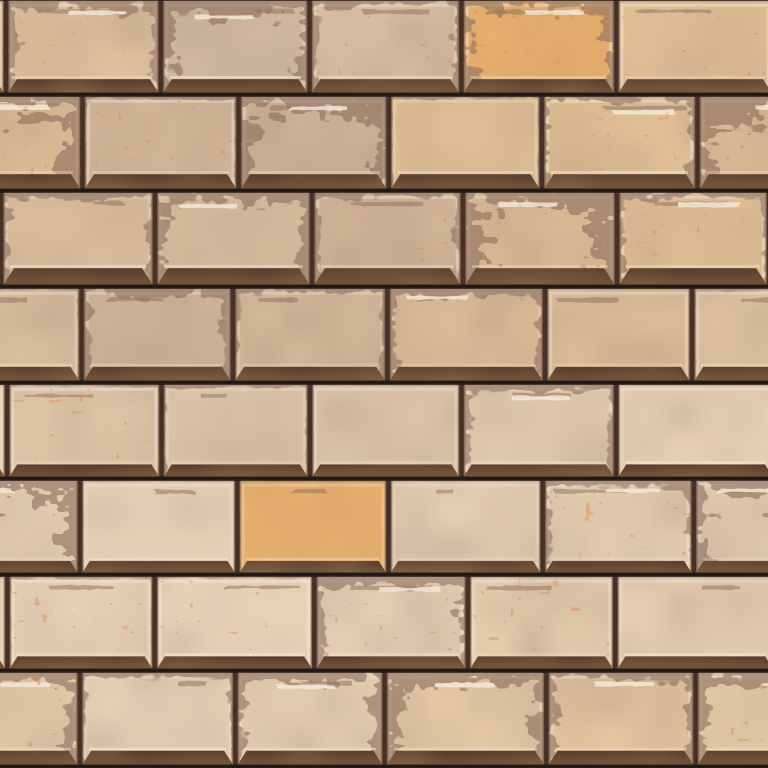
This texture is drawn by a WebGL 2 fragment shader. Its source:

```glsl
#version 300 es
precision highp float;

uniform vec2 u_resolution;
out vec4 outColor;

// Layout; lengths below are in row heights
const vec2 COUNT = vec2(5.0, 8.0);
const float ASPECT = 1.6;
const float JOINT_SHIFT = 0.06;
const float SIDE_JOINT = 0.024;
const float BED_JOINT = 0.036;
const vec2 BEVEL_RANGE = vec2(0.115, 0.175);
const float MITRE = 0.65;
const float TAU = 6.2831853;

// Colours
const vec3 CREAM = vec3(0.89, 0.81, 0.71);
const vec3 TAN = vec3(0.81, 0.70, 0.58);
const vec3 HONEY = vec3(0.87, 0.73, 0.55);
const vec3 ORANGE = vec3(0.88, 0.67, 0.42);
const vec3 GREY = vec3(0.70, 0.60, 0.53);
const vec3 STAIN = vec3(0.55, 0.43, 0.36);
const vec3 GLINT = vec3(0.96, 0.91, 0.84);
const vec3 BEVEL_DARK = vec3(0.35, 0.24, 0.17);
const vec3 BEVEL_LIGHT = vec3(0.50, 0.37, 0.26);
const vec3 SIDE_DARK = vec3(0.28, 0.19, 0.15);
const vec3 BED_DARK = vec3(0.14, 0.10, 0.10);

// Bricks fired to a strong orange (column, row)
const vec2 FIRED_A = vec2(3.0, 7.0);
const vec2 FIRED_B = vec2(2.0, 2.0);

float hash(vec3 p) {
  p = fract(p * 0.1031);
  p += dot(p, p.zyx + 31.32);
  return fract((p.x + p.y) * p.z);
}

float noise(vec2 p, float seed) {
  vec2 i = floor(p), f = p - i;
  f = f * f * (3.0 - 2.0 * f);
  float a = hash(vec3(i, seed)), b = hash(vec3(i + vec2(1, 0), seed));
  float c = hash(vec3(i + vec2(0, 1), seed)), d = hash(vec3(i + 1.0, seed));
  return mix(mix(a, b, f.x), mix(c, d, f.x), f.y);
}

float jointShift(float column, float row) {
  return JOINT_SHIFT * hash(vec3(mod(column, COUNT.x), row, 7.0));
}

// Periodic bump, 1 at the centre
float bump(vec2 p, vec2 centre) {
  vec2 w = 0.5 + 0.5 * cos(TAU * (p - centre) / COUNT);
  return w.x * w.y;
}

float roughBox(vec2 p, vec2 halfSize, float rough, float aa) {
  vec2 d = abs(p) - halfSize + rough * vec2(0.15, 0.03);
  return 1.0 - smoothstep(-aa, aa, max(d.x, d.y));
}

void main() {
  float aa = 0.75 * COUNT.y / u_resolution.y;
  vec2 grid = gl_FragCoord.xy / u_resolution * COUNT;

  // Running bond with uneven upright joints
  float row = floor(grid.y);
  grid.x += 0.5 * (1.0 - mod(row, 2.0));
  float column = floor(grid.x);
  if (grid.x - column < jointShift(column, row)) column -= 1.0;
  vec2 id = vec2(mod(column, COUNT.x), row);
  float seed = id.x + id.y * COUNT.x;
  vec4 rnd = vec4(hash(vec3(id, 11)), hash(vec3(id, 23)), hash(vec3(id, 37)), hash(vec3(id, 51)));

  // Distances to the four edges
  float left = (grid.x - column - jointShift(column, row)) * ASPECT;
  float right = (column + 1.0 + jointShift(column + 1.0, row) - grid.x) * ASPECT;
  float up = fract(grid.y), down = 1.0 - up;
  float side = min(left, right) - SIDE_JOINT;
  float rise = up - BED_JOINT;
  float rim = min(side, down - 0.02);
  vec2 p = vec2(left, up);

  // Tone of each brick: paler low rows, honey and grey zones above
  float pale = 0.5 + 0.5 * cos(TAU * (row - 1.3) / COUNT.y);
  float aged = bump(id, vec2(1.4, 5.6));
  float fired = 1.0 - step(0.5, min(distance(id, FIRED_A), distance(id, FIRED_B)));
  vec3 color = mix(TAN, CREAM, clamp(pale * 0.8 + rnd.x * 0.6 - 0.1, 0.0, 1.0));
  color = mix(color, HONEY, 0.8 * bump(id, vec2(3.8, 6.2)));
  color = mix(color, GREY, aged * aged * rnd.y * 0.9);
  color = mix(color, ORANGE, fired);

  // Soft mottling
  float cloud = noise(p * 2.3 + 0.4, seed + 60.0);
  color = mix(color, GREY, 0.28 * cloud * cloud * (1.0 - fired));
  color *= 0.98 + 0.05 * noise(p * 3.0, seed + 110.0);

  // Pale arris around the face
  float arris = 1.0 - smoothstep(0.008, 0.025, abs(rim - 0.035));
  color = mix(color, GLINT, arris * (0.2 + 0.3 * rnd.z));

  // Ragged stain creeping in from the rim
  float grain = 0.6 * noise(p * vec2(5, 8), seed + 170.0) + 0.4 * noise(p * vec2(15, 22), seed + 230.0);
  float worn = pow(rnd.w, 4.0) * 0.7 + aged * rnd.y * 0.5;
  float creep = worn * (grain * 0.9 - 0.2) - rim;
  color = mix(color, STAIN, 0.6 * smoothstep(-0.01, 0.02, creep));

  // Streak below the top edge, chips of light, warm specks
  vec2 streakAt = vec2(0.4 + 0.8 * rnd.x, 0.865 + 0.02 * rnd.y);
  float streak = roughBox(p - streakAt, vec2(0.15 + 0.4 * rnd.z, 0.035), grain, aa);
  color = mix(color, STAIN, 0.5 * streak * step(0.3, rnd.y) * step(0.08, side));
  vec2 chipAt = vec2(0.5 + 0.6 * rnd.z, 0.90 - 0.08 * rnd.x);
  float chip = roughBox(p - chipAt, vec2(0.38, 0.036), grain, aa);
  color = mix(color, GLINT, 0.85 * chip * step(0.65, rnd.w));
  float speck = smoothstep(0.9, 0.96, noise(p * vec2(13, 17), seed + 290.0));
  color = mix(color, ORANGE * vec3(1.0, 0.8, 0.7), 0.45 * speck * step(0.6, rnd.z));

  // Shaded lower bevel with mitred ends and a bright upper lip
  float bevel = mix(BEVEL_RANGE.x, BEVEL_RANGE.y, hash(vec3(row, 3, 5)));
  float lip = 1.0 - smoothstep(0.006, 0.022, abs(rise - bevel - 0.018));
  color = mix(color, GLINT, lip * (0.25 + 0.4 * rnd.x) * step(0.07, side));
  float slope = 1.0 - rise / bevel;
  vec3 shade = mix(BEVEL_DARK, BEVEL_LIGHT, clamp(0.6 * slope + 0.6 * cloud - 0.1, 0.0, 1.0));
  float inBevel = max(rise - bevel, MITRE * rise - side);
  color = mix(color, shade, 1.0 - smoothstep(-aa, aa, inBevel));

  // Upright joints with a soft shadow, then the dark bed joint
  color = mix(color, STAIN * 0.85, 0.8 * (1.0 - smoothstep(0.0, 0.026, side)));
  color = mix(color, SIDE_DARK, 1.0 - smoothstep(-aa, aa, side));
  float bed = min(rise, down - 0.008);
  color = mix(color, BED_DARK, 1.0 - smoothstep(-aa, aa, bed));
  outColor = vec4(color, 1.0);
}
```
